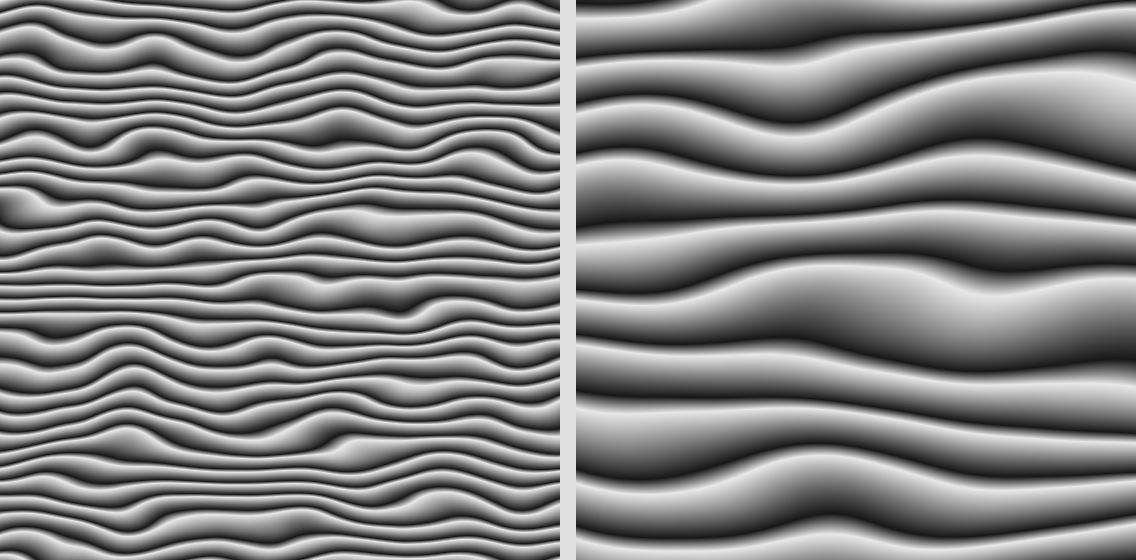
Left: the whole. Right: its middle third, enlarged.
Reproduce this texture procedurally as a Shadertoy shader.

```glsl
// Draws wavy horizontal grey bands, each shaded from bright at its top to dark at its foot.

const float BAND_COUNT = 28.0;            // bands over the canvas height
const vec2  WARP_CELLS = vec2(5.3, 9.0);  // broad swells, wider than tall
const float WARP_AMOUNT = 1.55;           // in bands
const vec2  RIPPLE_CELLS = vec2(9.5, 14.0);
const float RIPPLE_AMOUNT = 0.28;
const float EDGE_SHARE = 0.23;            // part of a band taken by its steep edge
const float DARK_GREY = 0.09;
const float LIGHT_GREY = 0.91;
const float TAU = 6.2831853;

// Random unit gradient for a lattice corner
vec2 cornerGradient(vec2 corner) {
    vec3 p = fract(corner.xyx * vec3(0.1031, 0.1030, 0.0973));
    p += dot(p, p.yzx + 33.33);
    float angle = TAU * fract((p.x + p.y) * p.z);
    return vec2(cos(angle), sin(angle));
}

// Smooth gradient noise, centred on zero
float gradientNoise(vec2 p) {
    vec2 cell = floor(p);
    vec2 f = p - cell;
    vec2 blend = f * f * f * (f * (f * 6.0 - 15.0) + 10.0);
    vec2 right = vec2(1.0, 0.0);
    vec2 up = vec2(0.0, 1.0);
    float a = dot(cornerGradient(cell), f);
    float b = dot(cornerGradient(cell + right), f - right);
    float c = dot(cornerGradient(cell + up), f - up);
    float d = dot(cornerGradient(cell + 1.0), f - 1.0);
    return mix(mix(a, b, blend.x), mix(c, d, blend.x), blend.y);
}

// Lopsided triangle wave: slow rise, steep but continuous fall
float bandProfile(float phase) {
    float t = fract(phase);
    return min(t / (1.0 - EDGE_SHARE), (1.0 - t) / EDGE_SHARE);
}

void mainImage(out vec4 fragColor, in vec2 fragCoord) {
    vec2 uv = fragCoord / iResolution.y;

    // Height counted in bands, bent by two layers of noise
    float phase = BAND_COUNT * uv.y;
    phase += WARP_AMOUNT * gradientNoise(uv * WARP_CELLS + vec2(17.3, 41.7));
    phase += RIPPLE_AMOUNT * gradientNoise(uv * RIPPLE_CELLS + vec2(73.1, 9.4));

    float grey = mix(DARK_GREY, LIGHT_GREY, bandProfile(phase));
    fragColor = vec4(vec3(grey), 1.0);
}
```
